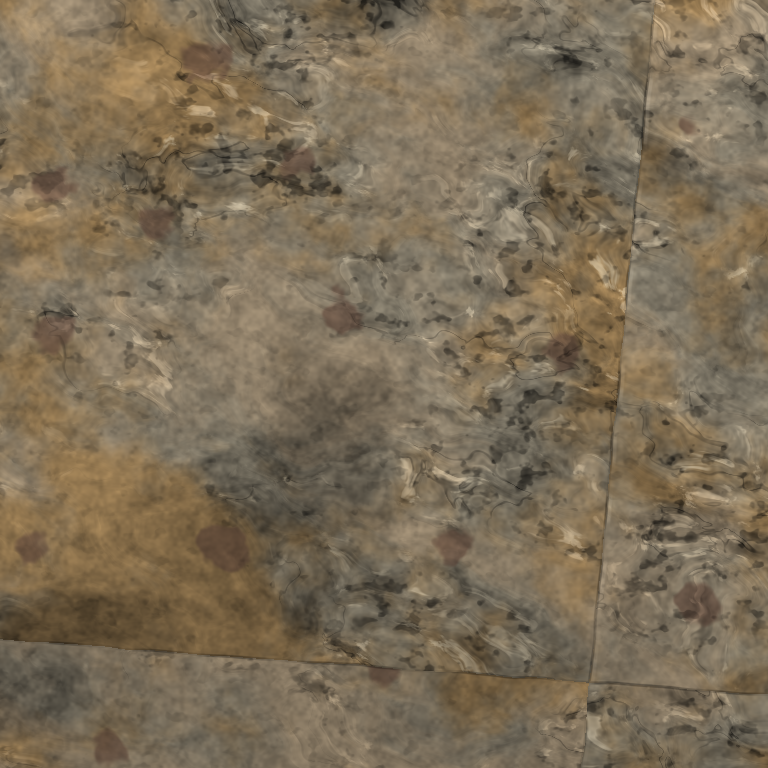
Give the GLSL for this texture, as a WebGL 2 fragment shader.

```glsl
#version 300 es
precision highp float;
// Weathered slate planks: warped fractal noise blends cool grey and ochre stain,
// embossed noise gives flaky clefts, and thresholded noise scatters pits, pale
// flecks and maroon blots. Two slightly tilted seams divide the planks.
uniform vec2 u_resolution;
out vec4 fragColor;

float hash(vec2 p) {
    vec3 q = fract(vec3(p.xyx) * 0.1031);
    q += dot(q, q.yzx + 33.33);
    return fract((q.x + q.y) * q.z);
}

float noise(vec2 p) {
    vec2 cell = floor(p), f = fract(p);
    f = f * f * (3.0 - 2.0 * f);
    return mix(mix(hash(cell), hash(cell + vec2(1, 0)), f.x),
               mix(hash(cell + vec2(0, 1)), hash(cell + vec2(1, 1)), f.x), f.y);
}

// Fractal sum, normalised around 0.5; each octave is turned to hide the grid.
float fbm(vec2 p, int octaves) {
    float sum = 0.0, total = 0.0, amp = 1.0;
    for (int i = 0; i < octaves; i++) {
        sum += amp * noise(p);
        total += amp;
        amp *= 0.58;
        p = mat2(1.6, 1.2, -1.2, 1.6) * p + 17.3;
    }
    return sum / total;
}

// Rare ragged blots, one candidate per cell.
float blots(vec2 p) {
    vec2 ragged = p + 0.22 * (vec2(fbm(p * 5.0, 3), fbm(p * 5.0 + 40.0, 3)) - 0.5);
    float cover = 0.0;
    for (int y = -1; y <= 1; y++) {
        for (int x = -1; x <= 1; x++) {
            vec2 cell = floor(p) + vec2(x, y);
            vec2 centre = cell + 0.2 + 0.6 * vec2(hash(cell + 5.0), hash(cell + 9.0));
            float radius = mix(0.08, 0.2, hash(cell + 21.0));
            float inside = 1.0 - smoothstep(radius - 0.04, radius + 0.02, length(ragged - centre));
            cover = max(cover, inside * step(0.82, hash(cell + 31.0)));
        }
    }
    return cover;
}

void main() {
    vec2 uv = gl_FragCoord.xy / u_resolution;

    // Signed distances to the seams choose the plank, which shifts the pattern.
    float wobble = 0.003 * (noise(uv * 30.0) - 0.5);
    float sideSeam = uv.x - 0.757 - 0.096 * uv.y + wobble;
    float baseSeam = uv.y - 0.167 + 0.072 * uv.x + wobble;
    float right = smoothstep(-0.001, 0.001, sideSeam);
    vec2 p = uv + vec2(3.7, 1.9) * step(0.0, sideSeam) + vec2(1.3, 5.1) * step(baseSeam, 0.0);

    // Bedding runs gently down to the right.
    vec2 bed = mat2(0.94, 0.34, -0.34, 0.94) * p;
    bed = vec2(dot(p, vec2(0.94, -0.34)), dot(p, vec2(0.34, 0.94)) * 1.5);
    vec2 warp = vec2(fbm(bed * 5.0 + 3.0, 4), fbm(bed * 5.0 + 60.0, 4)) - 0.5;
    vec2 flow = bed + 0.22 * warp;

    // Broad fields: ochre stain, light and dark clouds, rough areas.
    float stain = 0.65 * fbm(flow * 3.2 + 11.0, 6) + 0.35 * fbm(p * 13.0 + 8.0, 4);
    stain = smoothstep(0.4, 0.64, stain - 0.03 * right);
    float clouds = fbm(flow * 4.2 + 71.0, 6) - 0.5;
    float rough = smoothstep(0.46, 0.66, fbm(flow * 4.5 + 27.0, 5));
    float shade = smoothstep(0.54, 0.72, fbm(flow * 3.6 + 90.0, 6));

    // Tone is built from clouds, embossed clefts and fine grain.
    float tone = 0.505 + 0.4 * clouds + 0.03 * stain + 0.02 * right - 0.13 * shade;
    vec2 cleft = flow * 17.0;
    float relief = fbm(cleft, 5) - fbm(cleft + vec2(0.16, -0.2), 5);
    tone += relief * mix(0.16, 0.5, rough);
    tone += 0.16 * (fbm(p * vec2(52.0, 64.0), 3) - 0.5);
    tone += 0.07 * (noise(p * 175.0) - 0.5);

    // Thin cracks follow contours of the warped noise.
    float contour = abs(fbm(flow * 6.0 + 140.0, 5) - 0.5);
    float crack = (1.0 - smoothstep(0.002, 0.014, contour)) * rough;
    tone -= 0.11 * crack;

    // Pits and pale flecks gather in the rough areas.
    float pits = smoothstep(0.6, 0.74, fbm(p * vec2(48.0, 60.0) + 200.0, 3));
    float flecks = smoothstep(0.61, 0.77, fbm(flow * vec2(34.0, 40.0) + 300.0, 4));
    tone -= 0.17 * pits * mix(0.25, 1.0, rough);
    tone += 0.17 * flecks * mix(0.15, 1.0, rough);

    vec3 cool = mix(vec3(1.0, 0.945, 0.82), vec3(1.0, 0.89, 0.73), smoothstep(-0.14, 0.14, clouds));
    vec3 warm = vec3(1.0, 0.81, 0.54);
    vec3 tint = mix(cool, warm, stain * (1.0 - 0.6 * flecks * rough));
    vec3 colour = tint * clamp(tone, 0.13, 0.78);

    float blot = blots(p * 6.0 + 2.0);
    colour = mix(colour, vec3(0.34, 0.255, 0.21) * (0.55 + tone), 0.65 * blot);

    // Worn seams: a broken dark groove beside a faint pale edge.
    float wear = smoothstep(0.25, 0.7, noise(uv * 24.0 + 50.0));
    float above = step(0.0, baseSeam);
    float groove = (1.0 - smoothstep(0.0008, 0.003, abs(sideSeam))) * mix(0.5, 1.0, above);
    groove = max(groove, 1.0 - smoothstep(0.0008, 0.003, abs(baseSeam)));
    float edge = 1.0 - smoothstep(0.001, 0.004, abs(sideSeam - 0.004));
    colour *= 1.0 - 0.3 * groove * (0.3 + 0.7 * wear);
    colour += 0.05 * edge * wear;

    // Light falls off a little toward the lower edge.
    colour *= mix(0.9, 1.03, smoothstep(0.0, 0.5, uv.y));
    fragColor = vec4(clamp(colour, 0.0, 1.0), 1.0);
}
```
